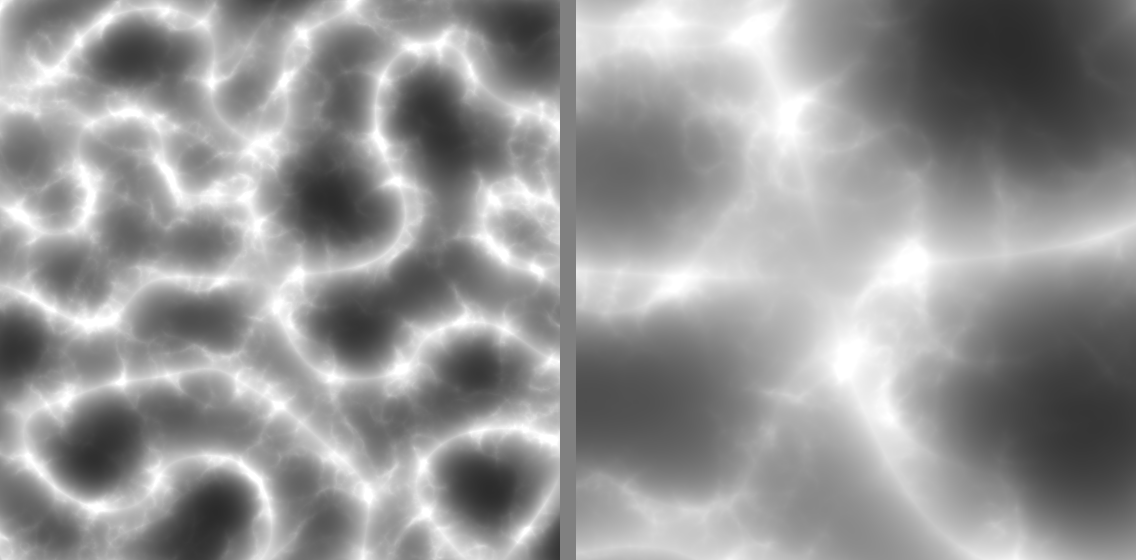
Left: the whole. Right: its middle third, enlarged.
A three.js fragment shader for this texture:

```glsl
varying vec2 vUv;

const int OCTAVES = 7;
const float BASE_CELLS = 4.3;
const float BASE_AMPLITUDE = 0.62;
const float DETAIL_AMPLITUDE = 0.22;
const float AMPLITUDE_DECAY = 0.52;
const float NOISE_SCALE = 1.45;
const float CONTRAST = 1.1;
const vec3 SHADOW_COLOR = vec3(0.11);
const vec3 CREST_COLOR = vec3(1.0);

// Turn that hides the lattice axes
const mat2 TURN = mat2(0.8, 0.6, -0.6, 0.8);

// Sine-free hash giving two values from 0 to 1
vec2 hash22(vec2 cell) {
  vec3 q = fract(cell.xyx * vec3(0.1031, 0.1030, 0.0973));
  q += dot(q, q.yzx + 33.33);
  return fract((q.xx + q.yz) * q.zy);
}

// Slope of one lattice corner, measured at an offset from it
float cornerSlope(vec2 cell, vec2 corner, vec2 offset) {
  vec2 direction = normalize(hash22(cell + corner) - 0.5 + 1e-4);
  return dot(direction, offset - corner);
}

float gradientNoise(vec2 p) {
  vec2 cell = floor(p);
  vec2 f = fract(p);
  vec2 fade = f * f * f * (f * (f * 6.0 - 15.0) + 10.0);
  float low = mix(cornerSlope(cell, vec2(0.0, 0.0), f),
                  cornerSlope(cell, vec2(1.0, 0.0), f), fade.x);
  float high = mix(cornerSlope(cell, vec2(0.0, 1.0), f),
                   cornerSlope(cell, vec2(1.0, 1.0), f), fade.x);
  return mix(low, high, fade.y);
}

// Bright crest along the zero line of the noise
float ridge(vec2 p, float noiseScale) {
  float crest = max(1.0 - abs(gradientNoise(p)) * noiseScale, 0.0);
  return crest * crest;
}

// Broad ridges carry finer ones, each octave weighted by the one before
float ridgedMultifractal(vec2 p, float baseAmplitude, float amplitude, float decay) {
  float signal = ridge(p, NOISE_SCALE);
  float sum = signal * baseAmplitude;
  for (int i = 1; i < OCTAVES; i++) {
    p = TURN * p * 2.0 + vec2(17.3, 41.7);
    signal *= ridge(p, NOISE_SCALE);
    sum += signal * amplitude;
    signal = min(signal * 1.3, 1.0);
    amplitude *= decay;
  }
  return sum;
}

void main() {
  vec2 p = TURN * vUv * BASE_CELLS + vec2(23.4, 57.8);
  float height = ridgedMultifractal(p, BASE_AMPLITUDE, DETAIL_AMPLITUDE, AMPLITUDE_DECAY);
  vec3 color = mix(SHADOW_COLOR, CREST_COLOR, clamp(height * CONTRAST, 0.0, 1.0));
  gl_FragColor = vec4(color, 1.0);
}
```
